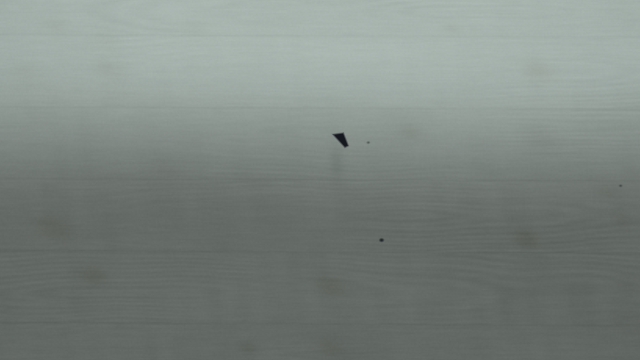
A Shadertoy shader for this texture:

```glsl
#define SHADE_COLOR vec3(0.385, 0.409, 0.392)
#define LIGHT_COLOR vec3(0.640, 0.690, 0.668)
#define CHIP_COLOR vec3(0.085, 0.095, 0.120)
#define STAIN_TINT vec3(0.75, 0.95, 1.10)
#define PLANKS 5.0
#define RING_FREQUENCY 480.0
#define RING_STRENGTH 0.007
#define FIBRE_STRENGTH 0.016
#define FIGURE_STRENGTH 0.012
#define STAIN_STRENGTH 0.045
#define CHIP_CENTER vec2(0.947, 0.611)

float hash(vec2 p) {
    vec3 q = fract(vec3(p.xyx) * 0.1031);
    q += dot(q, q.yzx + 33.33);
    return fract((q.x + q.y) * q.z);
}

float valueNoise(vec2 p) {
    vec2 i = floor(p), f = fract(p);
    f = f * f * (3.0 - 2.0 * f);
    float low = mix(hash(i), hash(i + vec2(1, 0)), f.x);
    float high = mix(hash(i + vec2(0, 1)), hash(i + vec2(1, 1)), f.x);
    return mix(low, high, f.y);
}

// Soft smudges scattered one per cell, with random size and strength
float stains(vec2 p) {
    vec2 cell = floor(p);
    float sum = 0.0;
    for (int y = -1; y <= 1; y++)
    for (int x = -1; x <= 1; x++) {
        vec2 id = cell + vec2(x, y);
        vec2 spot = id + 0.2 + 0.6 * vec2(hash(id), hash(id + 57.0));
        vec2 d = p - spot;
        d.x += 0.25 * d.y;
        float size = mix(0.12, 0.26, hash(id + 91.0));
        float strength = smoothstep(0.45, 1.0, hash(id + 23.0));
        sum += strength * exp(-dot(d, d) / (size * size));
    }
    return sum;
}

// Growth rings, stretched along each plank around a random heart
float rings(vec2 p, float plank) {
    float heartX = mix(0.2, 1.6, hash(vec2(plank, 4.0)));
    float heartY = (plank + mix(-0.25, 0.25, hash(vec2(plank, 9.0)))) / PLANKS;
    vec2 d = (p - vec2(heartX, heartY)) * vec2(0.07, 1.0);
    float warp = 0.018 * valueNoise(p * vec2(3.0, 9.0) + plank * 7.0);
    warp += 0.003 * sin(p.x * 17.0 + plank * 2.0);
    float phase = (length(d) + warp) * RING_FREQUENCY;
    return sin(phase) + 0.5 * sin(phase * 0.37 + 1.0);
}

// Convex chip with four corners, listed clockwise
float chipDistance(vec2 p) {
    vec2 corners[4] = vec2[4](vec2(-0.023, 0.016), vec2(0.007, 0.020),
                              vec2(0.021, -0.016), vec2(0.011, -0.021));
    float d = -1.0;
    for (int i = 0; i < 4; i++) {
        vec2 edge = corners[(i + 1) % 4] - corners[i];
        d = max(d, dot(p - corners[i], normalize(vec2(-edge.y, edge.x))));
    }
    return d;
}

void mainImage(out vec4 fragColor, in vec2 fragCoord) {
    vec2 p = fragCoord / iResolution.y;
    float across = fragCoord.x / iResolution.x - 0.5;
    float blur = 1.3 / iResolution.y;

    // Light falling off towards the lower half
    float lit = smoothstep(0.36, 0.88, p.y + 0.015 * sin(across * 5.0));
    vec3 color = mix(SHADE_COLOR, LIGHT_COLOR, lit);
    color += 0.032 * (p.y - 0.25) * (1.0 - 0.6 * lit);
    color *= 1.015 - 0.16 * across * across;

    // Planks with faint seams
    float row = (p.y + 0.008 * across) * PLANKS;
    float plank = floor(row + 0.5);
    float seam = abs(fract(row + 0.5) - 0.5);
    seam = min(0.5 - seam, 0.5) / PLANKS;
    float tone = 0.012 * (hash(vec2(plank, 2.0)) - 0.5);
    tone -= 0.014 * smoothstep(0.003 + blur, 0.0, seam);

    // Rings, long fibres and cross figure
    float patches = valueNoise(p * vec2(2.5, 8.0) + 13.0);
    tone += RING_STRENGTH * rings(p, plank) * smoothstep(0.2, 0.9, patches);
    float fibre = valueNoise(p * vec2(9.0, 150.0)) + valueNoise(p * vec2(28.0, 260.0) + 40.0);
    tone += FIBRE_STRENGTH * (fibre - 1.0) * 0.6;
    float figure = valueNoise(vec2(p.x * 26.0 + p.y * 3.0, p.y * 7.0 + plank * 5.0));
    tone += FIGURE_STRENGTH * (figure - 0.5) * (1.0 - 0.5 * lit);
    tone += 0.018 * (valueNoise(p * vec2(2.0, 6.0) + 71.0) - 0.5);
    tone += 0.012 * (valueNoise(p * 230.0) - 0.5);
    color += tone;

    // Dull stains and a smear under the chip
    color -= STAIN_STRENGTH * STAIN_TINT * stains(p * vec2(5.0, 7.0)) * 0.7;
    vec2 smear = (p - CHIP_CENTER + vec2(0.012, 0.065)) / vec2(0.018, 0.05);
    color -= 0.025 * exp(-dot(smear, smear));

    // Dark chip with a slightly paler rim
    float chip = chipDistance(p - CHIP_CENTER);
    vec3 chipShade = CHIP_COLOR + 0.05 * smoothstep(-0.004, 0.0, chip);
    color = mix(color, chipShade, smoothstep(blur, -blur, chip));

    // Tiny specks: position and radius
    vec3 specks[3] = vec3[3](vec3(1.060, 0.333, 0.0042),
                             vec3(1.023, 0.604, 0.0025),
                             vec3(1.724, 0.484, 0.0025));
    for (int i = 0; i < 3; i++) {
        float d = length((p - specks[i].xy) * vec2(0.8, 1.0)) - specks[i].z;
        float cover = smoothstep(blur, -blur, d) * specks[i].z / 0.005;
        color = mix(color, CHIP_COLOR, cover);
    }

    fragColor = vec4(clamp(color, 0.0, 1.0), 1.0);
}
```
